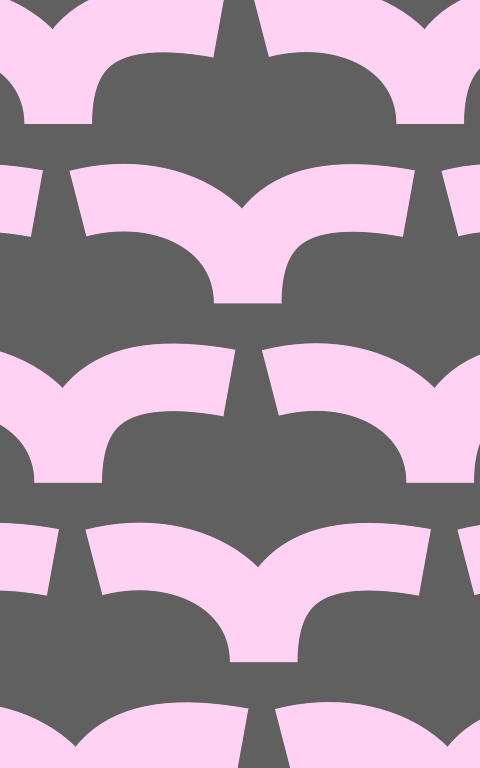
A Shadertoy shader for this pattern:

```glsl
const float CANVAS_WIDTH = 4.8;
const vec2 PITCH = vec2(3.72, 1.794);
const float TOP_ROW_BASE = 6.44;
const float ROW_MARGIN = 0.2;
const float HALF_WIDTH = 0.338;
const int SEGMENTS = 28;
const vec3 GREY = vec3(0.378);
const vec3 PINK = vec3(1.0, 0.82, 0.95);

float segmentDistance(vec2 p, vec2 a, vec2 b) {
    vec2 ab = b - a;
    float h = clamp(dot(p - a, ab) / dot(ab, ab), 0.0, 1.0);
    return length(p - a - ab * h);
}

// Cubic curve that starts at the origin
vec2 bezier(vec2 b, vec2 c, vec2 d, float t) {
    float s = 1.0 - t;
    return 3.0 * s * s * t * b + 3.0 * s * t * t * c + t * t * t * d;
}

// Thick arm rising from the stem, cut square at its tip
float armDistance(vec2 p, float rise, vec2 tip, vec2 tipDirection, float reach) {
    vec2 lift = vec2(0.0, rise);
    vec2 handle = tip - tipDirection * reach;
    vec2 previous = vec2(0.0);
    float d = 1e3;
    for (int i = 1; i <= SEGMENTS; i++) {
        vec2 next = bezier(lift, handle, tip, float(i) / float(SEGMENTS));
        d = min(d, segmentDistance(p, previous, next));
        previous = next;
    }
    return max(d - HALF_WIDTH, dot(p - tip, tipDirection));
}

// Two unequal arms sharing one flat-bottomed stem
float forkDistance(vec2 p) {
    float left = armDistance(p, 0.79, vec2(-1.698, 0.998), vec2(-0.968, -0.251), 0.9);
    float right = armDistance(p, 0.85, vec2(1.612, 0.998), vec2(0.984, -0.178), 1.15);
    return max(min(left, right), -p.y);
}

// Half-drop stagger with a slow drift and a three-row wobble
float rowCenter(float row) {
    float stagger = 0.5 * PITCH.x * row;
    float wobble = 0.02 * cos(row * 6.2832 / 3.0);
    return 0.562 + stagger + 0.065 * row + wobble;
}

// Position relative to the base of the nearest fork
vec2 forkCell(vec2 p) {
    float row = ceil((TOP_ROW_BASE - ROW_MARGIN - p.y) / PITCH.y);
    float x = p.x - rowCenter(row) + 0.5 * PITCH.x;
    float y = p.y - TOP_ROW_BASE + PITCH.y * row;
    return vec2(mod(x, PITCH.x) - 0.5 * PITCH.x, y);
}

void mainImage(out vec4 fragColor, in vec2 fragCoord) {
    float pixel = CANVAS_WIDTH / iResolution.x;
    vec2 p = fragCoord * pixel;
    float d = forkDistance(forkCell(p));
    float coverage = 1.0 - smoothstep(-0.6 * pixel, 0.6 * pixel, d);
    fragColor = vec4(mix(GREY, PINK, coverage), 1.0);
}
```
